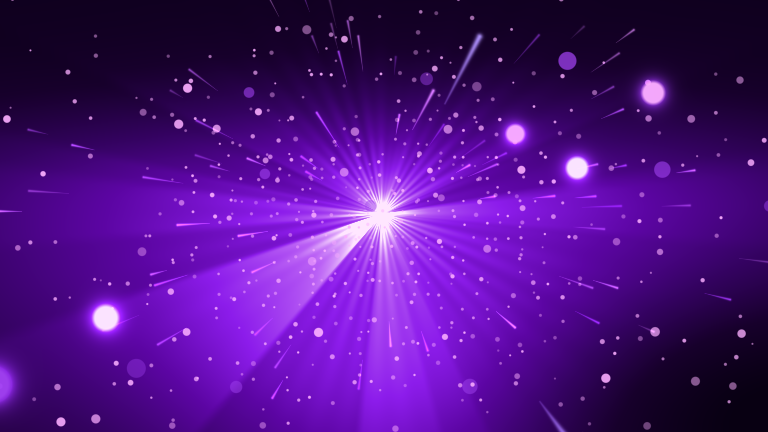
Write a WebGL 2 fragment shader that draws this background.

```glsl
#version 300 es
precision highp float;
// Violet light burst with soft beams, radial streaks and floating bokeh dots.

uniform vec2 u_resolution;
out vec4 outColor;

// Lengths are in canvas heights.
const vec2 CENTER = vec2(0.884, 0.505);
const float BASE_TONE = 0.08;
const float HAZE_TONE = 0.62;
const float HAZE_WIDTH = 1.23;
const float HAZE_ABOVE = 0.27;
const float HAZE_BELOW = 0.60;
const int STREAK_COUNT = 64;
const vec3 PINK = vec3(0.98, 0.68, 1.0);
const vec3 WHITE = vec3(1.0, 0.93, 1.0);
const vec3 LILAC = vec3(0.62, 0.25, 0.93);
const vec3 ICE = vec3(0.72, 0.68, 1.0);
const vec3 RAMP[7] = vec3[7](
    vec3(0.03, 0.00, 0.07), vec3(0.09, 0.00, 0.17), vec3(0.21, 0.01, 0.39),
    vec3(0.36, 0.02, 0.64), vec3(0.55, 0.11, 0.92), vec3(0.73, 0.38, 0.96),
    vec3(1.00, 0.90, 1.00));
const float PI = 3.14159265;

float pixel;

float hash(vec2 p) {
    return fract(sin(dot(p, vec2(127.1, 311.7))) * 43758.5453);
}

vec3 ramp(float tone) {
    vec3 color = RAMP[0];
    for (int i = 1; i < 7; i++)
        color = mix(color, RAMP[i], clamp(tone * 5.0 - float(i - 1), 0.0, 1.0));
    return color;
}

// Angular wedge between two directions given in degrees.
float beam(float angle, float from, float to) {
    float middle = radians(from + to) * 0.5;
    float offset = abs(mod(angle - middle + PI, 2.0 * PI) - PI);
    float halfWidth = radians(to - from) * 0.5;
    return 1.0 - smoothstep(halfWidth - 0.025, halfWidth + 0.025, offset);
}

float disc(float dist, float radius) {
    return 1.0 - smoothstep(radius - pixel, radius + pixel, dist);
}

// Bright orb with a halo.
vec3 orb(vec3 color, vec2 p, vec2 pos, float radius, vec3 tint) {
    float dist = length(p - pos);
    color += LILAC * 0.55 * exp(-max(dist - radius, 0.0) / (radius * 0.45));
    return mix(color, tint, 0.95 * (1.0 - smoothstep(radius * 0.75, radius * 1.1, dist)));
}

// Tapered line, brightest toward its outer end.
float streak(vec2 p, vec2 a, vec2 b, float width) {
    vec2 ab = b - a;
    float along = clamp(dot(p - a, ab) / dot(ab, ab), 0.0, 1.0);
    float dist = length(p - a - ab * along);
    float w = max(width * (0.3 + 0.7 * along), pixel * 0.5);
    return exp(-dist * dist / (w * w)) * (0.25 + 0.75 * along);
}

// One grid of jittered dots, denser near the burst.
vec3 dots(vec3 color, vec2 p, float cell, float radius, float density, float spread, vec3 tint, float seed) {
    vec2 id = floor(p / cell);
    vec2 key = id + seed;
    vec2 pos = (id + 0.25 + 0.5 * vec2(hash(key), hash(key + 37.2))) * cell;
    vec2 d = (pos - CENTER) / spread;
    float chance = density * exp(-d.x * d.x - 2.2 * d.y * d.y);
    float size = radius * mix(0.55, 1.0, hash(key + 71.9));
    float alpha = disc(length(p - pos), size) * step(hash(key + 13.4), chance);
    return mix(color, tint, alpha * mix(0.35, 0.95, hash(key + 93.1)));
}

void main() {
    vec2 p = gl_FragCoord.xy / u_resolution.y;
    pixel = 0.75 / u_resolution.y;
    vec2 d = p - CENTER;
    float r = length(d);
    float angle = atan(d.y, d.x + 1e-6);

    // Haze: dark sky above, wide glow below, shaded lower right corner.
    vec2 haze = d / vec2(HAZE_WIDTH, d.y > 0.0 ? HAZE_ABOVE : HAZE_BELOW);
    float tone = BASE_TONE + HAZE_TONE * exp(-dot(haze, haze));
    tone += 0.24 * exp(-pow(d.x / 0.42, 2.0)) * smoothstep(0.0, 0.45, -d.y);
    vec2 corner = (p - vec2(1.75, 0.08)) / vec2(0.5, 0.26);
    tone -= 0.32 * exp(-dot(corner, corner));

    // Beams and fine rays.
    float fade = exp(-r / 0.45);
    tone += 0.33 * fade * beam(angle, 198.0, 230.0);
    tone += 0.13 * exp(-r) * beam(angle, 264.0, 285.0);
    tone += 0.07 * exp(-r) * beam(angle, 285.0, 296.0);
    tone += 0.12 * fade * (beam(angle, 173.0, 185.0) + beam(angle, -5.0, 7.0));
    tone -= 0.16 * fade * (beam(angle, 154.0, 168.0) + beam(angle, 9.0, 24.0));
    float rays = sin(angle * 13.0 + 1.0) * sin(angle * 29.0) + 0.5 * sin(angle * 47.0 + 2.0);
    tone += 0.12 * rays * exp(-r / 0.16) * smoothstep(0.0, 0.05, r);
    tone += 0.15 * exp(-r / 0.3) + 0.65 * exp(-r / 0.05);
    vec3 color = ramp(tone);

    // Dots from faint large ones to bright small ones.
    color = dots(color, p, 0.23, 0.022, 0.30, 1.6, LILAC, 5.0);
    color = dots(color, p + 0.03, 0.10, 0.011, 0.38, 1.3, PINK, 19.0);
    color = dots(color, p, 0.047, 0.006, 0.65, 0.65, PINK, 43.0);
    color = dots(color, p + 0.02, 0.027, 0.0038, 0.65, 0.40, PINK, 61.0);

    // Streaks flying outward.
    for (int i = 0; i < STREAK_COUNT; i++) {
        vec2 key = vec2(float(i), 7.3);
        float turn = 2.0 * PI * hash(key);
        float reach = mix(0.22, 1.0, hash(key + 3.1));
        vec2 start = vec2(0.9 * cos(turn), 0.5 * sin(turn)) * reach;
        vec2 end = start + normalize(start) * mix(0.03, 0.10, hash(key + 8.7));
        float light = streak(p, CENTER + start, CENTER + end, 0.0028);
        color += mix(LILAC, PINK, hash(key + 5.9)) * light * mix(0.25, 0.8, hash(key + 2.2));
    }
    color += ICE * 0.8 * streak(p, vec2(1.03, 0.76), vec2(1.11, 0.915), 0.007);
    color += PINK * 0.7 * streak(p, vec2(0.955, 0.70), vec2(1.003, 0.79), 0.004);
    color += ICE * 0.6 * streak(p, vec2(1.25, 0.07), vec2(1.31, -0.01), 0.007);

    // Foreground orbs.
    color = orb(color, p, vec2(1.512, 0.785), 0.028, PINK);
    color = orb(color, p, vec2(1.336, 0.611), 0.027, WHITE);
    color = orb(color, p, vec2(0.245, 0.264), 0.032, WHITE);
    color = orb(color, p, vec2(1.193, 0.690), 0.023, PINK);
    color = orb(color, p, vec2(-0.015, 0.11), 0.042, LILAC);
    outColor = vec4(min(color, 1.0), 1.0);
}
```
